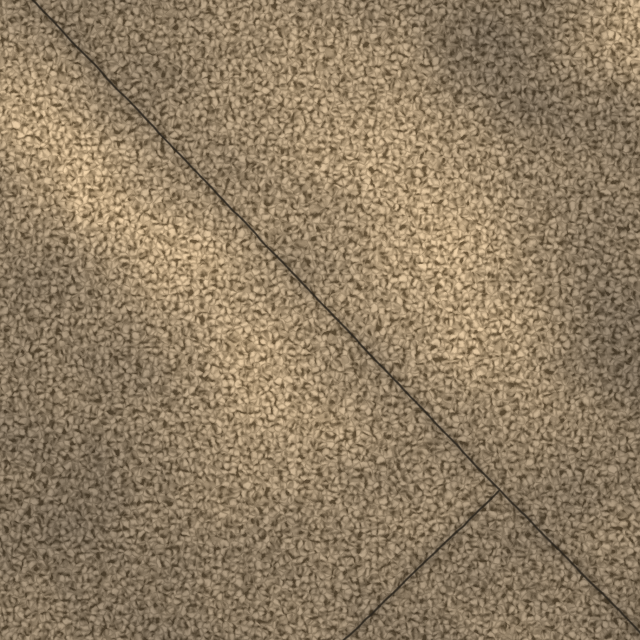
Write a WebGL 1 fragment shader that draws this texture.

```glsl
precision highp float;
// Pebbled tan leather with two thin diagonal seams under dappled warm light.

uniform vec2 u_resolution;

#define GRAIN_CELLS 98.0
#define GRAIN_JITTER 0.95
#define CREASE_WIDTH 0.65
#define WRINKLE_SIZE vec2(0.52, 0.25)
#define SEAM_HALF_WIDTH 0.0010
#define SHADE_COLOR vec3(0.465, 0.414, 0.348)
#define LIT_COLOR vec3(0.790, 0.688, 0.545)
#define CREASE_TINT vec3(0.56, 0.525, 0.45)
#define RIDGE_TINT vec3(1.27, 1.28, 1.30)
#define SEAM_COLOR vec3(0.16, 0.14, 0.11)

vec2 hash2(vec2 cell) {
  vec3 q = fract(vec3(cell.xyx) * vec3(0.1031, 0.1030, 0.0973));
  q += dot(q, q.yzx + 33.33);
  return fract((q.xx + q.yz) * q.zy);
}

// x: gap between the two nearest scattered points, zero on cell borders.
// y: sum of short soft wrinkles, each nearly level or nearly upright.
vec2 pebblesAndWrinkles(vec2 p) {
  vec2 cell = floor(p);
  vec2 local = p - cell;
  vec2 nearest = vec2(8.0);
  float wrinkles = 0.0;
  for (int y = -1; y <= 1; y++) {
    for (int x = -1; x <= 1; x++) {
      vec2 offset = vec2(float(x), float(y));
      vec2 id = cell + offset;
      float d = length(offset + 0.5 + GRAIN_JITTER * (hash2(id) - 0.5) - local);
      nearest.y = min(nearest.y, max(nearest.x, d));
      nearest.x = min(nearest.x, d);

      vec2 turn = hash2(id + 71.0);
      float angle = 1.5708 * step(0.5, turn.x) + 1.1 * (turn.y - 0.5);
      vec2 axis = vec2(cos(angle), sin(angle));
      vec2 w = offset + 0.5 + 0.9 * (hash2(id + 37.0) - 0.5) - local;
      w = vec2(dot(w, axis), dot(w, vec2(-axis.y, axis.x))) / WRINKLE_SIZE;
      wrinkles += exp(-dot(w, w));
    }
  }
  return vec2(nearest.y - nearest.x, wrinkles);
}

// Layered sines, each turned against the last; roughly -1 to 1.
float waves(vec2 p) {
  float sum = 0.0;
  float weight = 0.5;
  for (int i = 0; i < 4; i++) {
    sum += weight * sin(p.x + 1.3 * sin(p.y)) * cos(p.y * 0.9 + float(i));
    p = mat2(1.2, 1.5, -1.5, 1.2) * p + 2.7;
    weight *= 0.6;
  }
  return sum;
}

// Soft elliptical glow; its long axis falls to the right.
float pool(vec2 p, vec2 center, vec2 size) {
  vec2 d = p - center;
  vec2 turned = vec2(d.x - d.y, d.x + d.y) * 0.7071 / size;
  return exp(-dot(turned, turned));
}

float dappledLight(vec2 uv) {
  vec2 p = uv + 0.03 * vec2(waves(uv * 9.0), waves(uv * 9.0 + 5.0));
  float light = 0.24 + 0.13 * waves(uv * 17.0);
  light += 0.66 * pool(p, vec2(0.16, 0.71), vec2(0.30, 0.09));
  light += 0.40 * pool(p, vec2(0.42, 0.36), vec2(0.22, 0.15));
  light += 0.56 * pool(p, vec2(0.63, 0.72), vec2(0.34, 0.19));
  light += 0.24 * pool(p, vec2(0.74, 0.48), vec2(0.14, 0.12));
  light += 0.50 * pool(p, vec2(1.00, 0.97), vec2(0.10, 0.11));
  light -= 0.33 * pool(p, vec2(0.78, 0.89), vec2(0.15, 0.09));
  light -= 0.30 * pool(p, vec2(0.98, 0.49), vec2(0.18, 0.10));
  light -= 0.12 * pool(p, vec2(0.08, 0.22), vec2(0.24, 0.15));
  return clamp(light, 0.0, 1.0);
}

// Height of the pebbled surface: 0 in creases, 1 on ridges.
float leatherGrain(vec2 uv) {
  vec2 p = uv * GRAIN_CELLS;
  p += 0.28 * vec2(waves(p.yx * 1.3), waves(p * 1.3 + 4.0));
  vec2 relief = pebblesAndWrinkles(p);
  float ridge = smoothstep(-0.12, CREASE_WIDTH, relief.x);
  float height = 0.59 + 0.42 * (ridge - 0.6) - 0.55 * (relief.y - 0.40);
  return clamp(height + 0.10 * waves(p * 1.9), 0.0, 1.0);
}

float segmentDistance(vec2 p, vec2 a, vec2 b) {
  vec2 along = b - a;
  float t = clamp(dot(p - a, along) / dot(along, along), 0.0, 1.0);
  return length(p - a - along * t);
}

void main() {
  vec2 uv = gl_FragCoord.xy / u_resolution;
  float pixel = 1.0 / min(u_resolution.x, u_resolution.y);

  // Leather lit by the glow, then tinted by its grain.
  vec3 color = mix(SHADE_COLOR, LIT_COLOR, dappledLight(uv));
  color *= mix(CREASE_TINT, RIDGE_TINT, leatherGrain(uv));

  // Long seam and the short one that meets it.
  vec2 bent = uv + 0.0015 * vec2(waves(uv * 40.0), waves(uv * 40.0 + 3.0));
  vec2 corner = vec2(0.781, 0.234);
  float seam = segmentDistance(bent, vec2(0.037, 1.015), corner);
  seam = min(seam, segmentDistance(bent, corner, vec2(1.02, -0.007)));
  seam = min(seam, segmentDistance(bent, corner, vec2(0.517, -0.020)));
  float soft = max(0.0018, pixel);
  float line = 1.0 - smoothstep(SEAM_HALF_WIDTH - 0.5 * soft, SEAM_HALF_WIDTH + soft, seam);
  color *= 1.0 - 0.16 * exp(-seam * 130.0);
  color = mix(color, SEAM_COLOR, 0.85 * line);

  gl_FragColor = vec4(color, 1.0);
}
```
